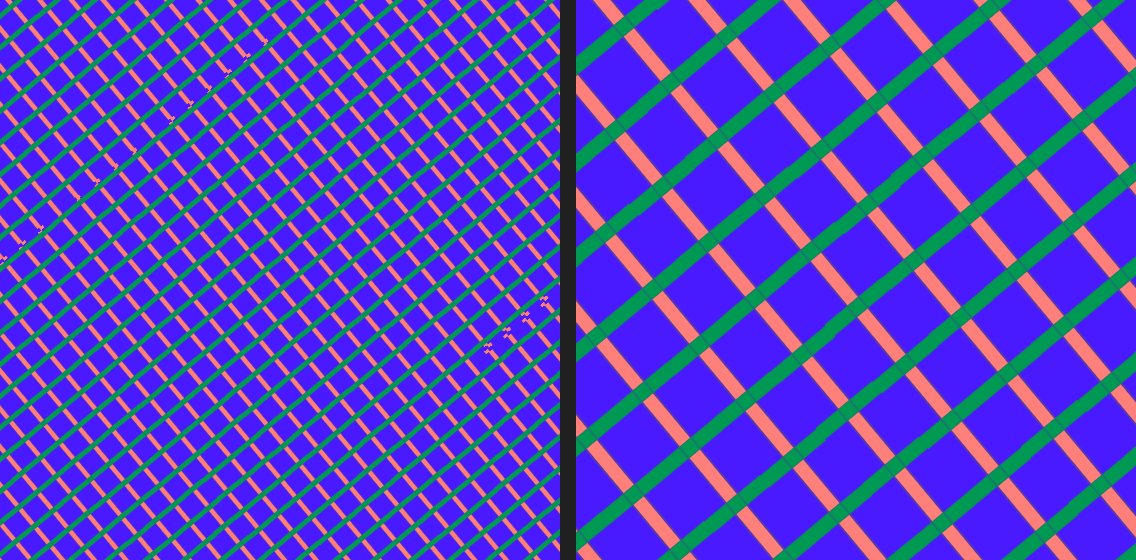
Left: the whole. Right: its middle third, enlarged.
Give the GLSL for this pattern, as a Shadertoy shader.

```glsl
// Diagonal lattice of green bars laid over pink bars on a violet-blue ground.

const float BARS = 23.0;             // bars per canvas height
const float TILT = 0.6946;           // lattice angle in radians
const vec2 PHASE = vec2(0.22, 0.31); // bar offset from the canvas centre

const vec3 BLUE   = vec3(0.285, 0.10, 1.00);
const vec3 PINK   = vec3(1.00, 0.50, 0.48);
const vec3 GREEN  = vec3(0.00, 0.60, 0.33);
const vec3 PURPLE = vec3(0.34, 0.22, 0.67);
const vec3 TEAL   = vec3(0.09, 0.47, 0.42);

float hash(vec2 p) {
    return fract(sin(dot(p, vec2(41.3, 289.1))) * 4375.5);
}

// Signed distance to the nearest integer line
float toLine(float x) {
    return x - floor(x + 0.5);
}

// Antialiased coverage of a bar with the given half width
float bar(float d, float halfWidth, float pixel) {
    return clamp((halfWidth - abs(d)) / pixel + 0.5, 0.0, 1.0);
}

// Sideways jog either side of a seam, limited to a span along it
float jog(vec2 p, float seam, vec2 span, float size) {
    float d = p.y - seam;
    float inside = step(span.x, p.x) * step(p.x, span.y);
    return inside * size * sign(d) * step(abs(d), 0.13);
}

void mainImage(out vec4 fragColor, in vec2 fragCoord) {
    vec2 uv = (fragCoord - 0.5 * iResolution.xy) / iResolution.y;
    float pixel = BARS / iResolution.y;

    // Lattice space: x counts pink bars, y counts green bars
    float c = cos(TILT), s = sin(TILT);
    vec2 p = vec2(c * uv.x + s * uv.y, c * uv.y - s * uv.x) * BARS + PHASE;
    vec2 cell = floor(p + 0.5);

    // Slight unevenness, and two seams where the pink bars slip
    float wobble = 0.025 * (hash(cell) - 0.5);
    float slip = jog(p, 8.16, vec2(-8.6, 8.4), 0.13 * hash(cell.xx))
               + jog(p, -7.32, vec2(4.5, 8.5), 0.13);
    float pinkDist = toLine(p.x - slip);
    float greenDist = toLine(p.y + wobble);

    // Pink bars with dark edges
    float pinkCore = bar(pinkDist, 0.091, pixel);
    float pinkFull = bar(pinkDist, 0.118, pixel);
    vec3 col = mix(BLUE, PURPLE, pinkFull);
    col = mix(col, PINK, pinkCore);

    // Green bars on top, pink edges showing through faintly
    float greenFull = bar(greenDist, 0.105, pixel);
    float greenCore = bar(greenDist, 0.092, pixel);
    float showThrough = pinkFull * (1.0 - pinkCore);
    vec3 greenFace = mix(GREEN, TEAL, showThrough);
    col = mix(col, TEAL, greenFull);
    col = mix(col, greenFace, greenCore);

    fragColor = vec4(col, 1.0);
}
```
